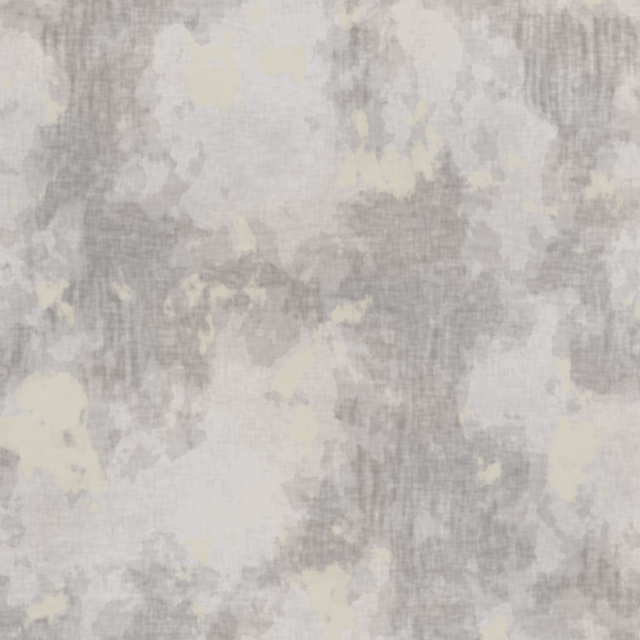
Write a Shadertoy shader that draws this texture.

```glsl
// Weathered plaster: pale chalk flakes and dark worn patches over warm grey,
// with a few cream stains. Warped gradient noise is cut into ragged layers,
// then combed by dry-brush streaks and a fine woven grain.

#define PATCH_SCALE 4.3
#define FRAY 0.42
#define CHALK_LEVEL 0.28
#define DARK_LEVEL 0.42
#define CREAM_LEVEL 1.30
#define STREAKS 0.50
#define WEAVE 0.20
#define DARK_GREY vec3(0.630, 0.608, 0.592)
#define PALE_GREY vec3(0.833, 0.816, 0.805)
#define CREAM vec3(0.835, 0.812, 0.748)

// Random unit gradient for a lattice cell
vec2 cellGradient(vec2 cell) {
    uvec2 h = uvec2(ivec2(cell)) * 1664525u + 12345u;
    h.x += h.y * 1664525u;
    h.y += h.x * 1664525u;
    h ^= h >> 16u;
    h.x += h.y * 1664525u;
    h.y += h.x * 1664525u;
    h ^= h >> 16u;
    float angle = float(h.x & 65535u) / 65536.0 * 6.28318;
    return vec2(cos(angle), sin(angle));
}

float gradientNoise(vec2 p) {
    vec2 cell = floor(p);
    vec2 f = p - cell;
    vec2 e = vec2(0.0, 1.0);
    vec2 w = f * f * f * (f * (f * 6.0 - 15.0) + 10.0);
    float a = dot(cellGradient(cell), f);
    float b = dot(cellGradient(cell + e.yx), f - e.yx);
    float c = dot(cellGradient(cell + e.xy), f - e.xy);
    float d = dot(cellGradient(cell + e.yy), f - e.yy);
    return mix(mix(a, b, w.x), mix(c, d, w.x), w.y);
}

// Layered noise, scaled to roughly unit deviation
float fractalNoise(vec2 p) {
    const mat2 turn = mat2(0.8, 0.6, -0.6, 0.8);
    float sum = 0.0;
    float amplitude = 1.0;
    for (int i = 0; i < 5; i++) {
        sum += amplitude * gradientNoise(p);
        p = turn * p * 2.03 + 17.3;
        amplitude *= 0.55;
    }
    return sum * 4.2;
}

void mainImage(out vec4 fragColor, in vec2 fragCoord) {
    vec2 uv = fragCoord / iResolution.y;

    // Large patches, slightly taller than wide, with warped outlines
    vec2 warp = vec2(gradientNoise(uv * 9.0 + 31.0), gradientNoise(uv * 9.0 + 57.0));
    vec2 p = uv * vec2(1.0, 0.82) + warp * 0.04;
    float patches = fractalNoise(p * PATCH_SCALE + 3.7);
    float clouds = fractalNoise(uv * 2.6 + 71.0);

    // Lumpy fringes fray the border of each layer differently
    float chalkFray = fractalNoise(uv * vec2(24.0, 20.0) + 11.0);
    float darkFray = fractalNoise(uv * vec2(22.0, 18.0) + 43.0);
    float chalk = smoothstep(-0.16, 0.24, patches + FRAY * chalkFray - CHALK_LEVEL);
    float dark = smoothstep(-0.30, 0.70, -patches + FRAY * darkFray - DARK_LEVEL);
    float flakes = smoothstep(0.9, 1.3, chalkFray + 0.4 * clouds) * (1.0 - chalk);

    // Dry-brush combing, mostly vertical, held to broad areas
    vec2 brush = uv + warp * 0.012;
    float combed = smoothstep(-0.1, 0.3, gradientNoise(uv * 4.0 + 91.0));
    float upright = gradientNoise(brush * vec2(95.0, 13.0));
    float level = gradientNoise(brush * vec2(12.0, 80.0) + 29.0);
    float streaks = upright * combed * (0.3 + 0.9 * dark) + level * (1.0 - combed) * 0.45;

    // Woven grain, stronger where the surface is worn
    float weave = gradientNoise(uv * vec2(180.0, 55.0)) + gradientNoise(uv * vec2(55.0, 180.0) + 13.0);
    weave *= 0.7 + 0.6 * dark;

    // Tone of the greys
    float tone = 0.65 + 0.075 * clouds + 0.24 * chalk + 0.15 * flakes - 0.36 * dark;
    tone += 0.025 * darkFray + STREAKS * streaks * (1.0 - 0.6 * chalk) + WEAVE * weave;
    vec3 color = mix(DARK_GREY, PALE_GREY, clamp(tone, -0.05, 1.03));

    // Faint cool and mauve drift
    float tint = fractalNoise(uv * 3.4 + 113.0);
    color += vec3(-0.003, 0.0, 0.005) * clamp(tint, -1.0, 1.5);

    // Cream stains on the paler plaster
    float stain = fractalNoise(p * vec2(7.0, 6.0) + 137.0) + 0.2 * chalkFray;
    float cream = smoothstep(-0.15, 0.3, stain - CREAM_LEVEL) * (1.0 - dark);
    color = mix(color, CREAM + 0.03 * (tone - 0.9), 0.85 * cream);

    fragColor = vec4(color, 1.0);
}
```
